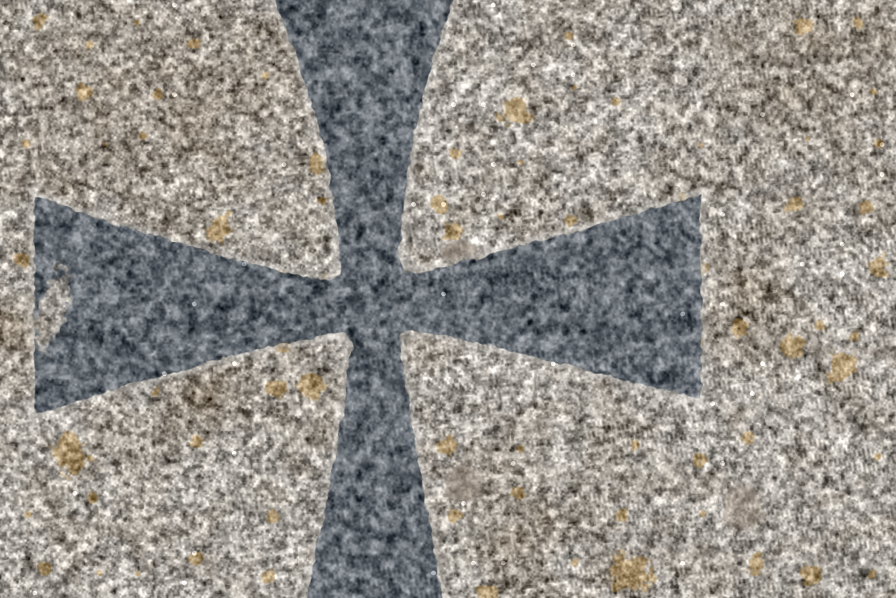
Reproduce this texture procedurally as a Shadertoy shader.

```glsl
// Weathered speckled granite with an inlaid flared cross of blue-grey stone and ochre lichen.
#define CENTRE vec2(0.625, 0.492)
#define GRAIN 84.0
#define STONE_CONTRAST 0.76
#define INLAY_CONTRAST 0.56
#define FILLET 0.032
#define RIM_WIDTH 0.014
#define LICHEN_CELLS 10.0
#define LICHEN_DENSITY 0.5
#define STONE_TONE vec3(0.684, 0.666, 0.640)
#define INLAY_TONE vec3(0.415, 0.440, 0.465)
#define LICHEN_TONE vec3(0.67, 0.54, 0.32)
#define SOIL_TONE vec3(0.555, 0.505, 0.440)

float hash(vec2 p) {
    return fract(sin(dot(p, vec2(127.1, 311.7))) * 43758.5453);
}

float noise(vec2 p) {
    vec2 i = floor(p), f = fract(p);
    f = f * f * (3.0 - 2.0 * f);
    return mix(mix(hash(i), hash(i + vec2(1, 0)), f.x),
               mix(hash(i + vec2(0, 1)), hash(i + vec2(1, 1)), f.x), f.y);
}

// Octaves on rotated grids, centred on zero.
float speckle(vec2 p, float fade) {
    float sum = 0.0, amp = 0.5;
    for (int i = 0; i < 3; i++) {
        sum += amp * (noise(p) - 0.5);
        p = mat2(1.36, 1.12, -1.12, 1.36) * p + 17.3;
        amp *= fade;
    }
    return sum;
}

// Arm along q.x: half widths and spreads are (lower, upper) across q.y.
float flare(vec2 q, float len, float overlap, vec2 halfWidth, vec2 spread, float bend) {
    vec2 w = halfWidth + spread * pow(max(q.x, 0.0) / len, bend);
    float side = max(q.y - w.y, -q.y - w.x);
    return max(side, max(q.x - len, -q.x - overlap));
}

float smoothMin(float a, float b, float k) {
    float h = max(k - abs(a - b), 0.0) / k;
    return min(a, b) - 0.25 * k * h * h;
}

float crossDistance(vec2 p) {
    vec2 c = p - CENTRE;
    float top = flare(c.yx, 0.56, 0.02, vec2(0.055, 0.039), vec2(0.135, 0.114), 2.0);
    float base = flare(vec2(-c.y, c.x), 0.55, 0.02, vec2(0.029, 0.039), vec2(0.097, 0.090), 1.3);
    float left = flare(vec2(-c.x - 0.059, c.y), 0.508, 0.075, vec2(0.049, 0.035), vec2(0.137, 0.145), 1.2);
    float right = flare(vec2(c.x - 0.049, c.y), 0.498, 0.075, vec2(0.039, 0.047), vec2(0.121, 0.135), 1.1);
    return smoothMin(min(top, base), min(left, right), FILLET);
}

// Soft elliptical mask with a ragged border.
float blob(vec2 p, vec2 centre, vec2 radius, float rag) {
    return 1.0 - smoothstep(0.75, 1.15, length((p - centre) / radius) + rag);
}

// Small hashed lichen spots, one per occupied cell.
float scatteredLichen(vec2 p, float rag) {
    vec2 cell = floor(p * LICHEN_CELLS);
    vec2 spot = 0.25 + 0.5 * vec2(hash(cell + 3.1), hash(cell + 8.7));
    float size = mix(0.05, 0.17, pow(hash(cell + 21.4), 2.0));
    float present = step(hash(cell + 5.9), LICHEN_DENSITY);
    return present * blob(fract(p * LICHEN_CELLS), spot, vec2(size), rag);
}

// Larger lichen patches: centre and radius.
float largeLichen(vec2 p, float rag) {
    vec3 patches[9] = vec3[9](
        vec3(0.120, 0.243, 0.030), vec3(0.862, 0.815, 0.024), vec3(1.406, 0.385, 0.024),
        vec3(1.050, 0.040, 0.034), vec3(0.370, 0.618, 0.022), vec3(0.757, 0.615, 0.016),
        vec3(1.323, 0.421, 0.020), vec3(0.518, 0.352, 0.022), vec3(0.815, 0.002, 0.018));
    float mask = 0.0;
    for (int i = 0; i < 9; i++)
        mask = max(mask, blob(p, patches[i].xy, vec2(patches[i].z), rag));
    return mask;
}

// Broad soil stains: centre, radius and strength.
float stains(vec2 p) {
    vec4 areas[8] = vec4[8](
        vec4(0.18, 0.82, 0.22, 0.40), vec4(0.42, 0.84, 0.13, 0.40),
        vec4(1.38, 0.90, 0.17, 0.50), vec4(1.27, 0.49, 0.06, 0.85),
        vec4(0.01, 0.44, 0.06, 0.90), vec4(0.35, 0.33, 0.06, 0.80),
        vec4(0.23, 0.27, 0.06, 0.60), vec4(0.86, 0.12, 0.09, 0.45));
    float sum = 0.0;
    for (int i = 0; i < 8; i++) {
        vec2 q = (p - areas[i].xy) / areas[i].z;
        sum += areas[i].w * exp(-dot(q, q));
    }
    return sum;
}

void mainImage(out vec4 fragColor, in vec2 fragCoord) {
    vec2 p = fragCoord / iResolution.y;
    float aa = 1.2 / iResolution.y;
    float rag = 1.6 * speckle(p * 65.0, 0.7);
    float grain = speckle(p * GRAIN, 0.95);

    // Pale stone: grains, soil stains and dark pits.
    vec3 stone = STONE_TONE + STONE_CONTRAST * grain * vec3(1.0, 0.99, 0.97);
    float soil = stains(p) + 0.9 * speckle(p * 17.0, 0.8) + 0.12;
    stone = mix(stone, SOIL_TONE + 0.62 * grain, 0.75 * clamp(soil, 0.0, 1.0));
    stone -= 0.15 * smoothstep(0.66, 0.86, noise(p * 105.0 + 31.0));

    // Lichen and worn pebbles.
    float lichen = max(scatteredLichen(p, rag), largeLichen(p, rag));
    stone = mix(stone, LICHEN_TONE + 0.45 * grain, 0.6 * lichen);
    float pebble = blob(p, vec2(0.768, 0.580), vec2(0.032, 0.018), 0.2 * rag);
    pebble = max(pebble, blob(p, vec2(0.773, 0.190), vec2(0.030), 0.2 * rag));
    pebble = max(pebble, 0.8 * blob(p, vec2(1.242, 0.150), vec2(0.036), 0.3 * rag));
    stone = mix(stone, vec3(0.61, 0.56, 0.51) + 0.25 * grain, 0.75 * pebble);

    // Inlay: clustered dark and pale crystals.
    float crystal = speckle(p * 78.0 + 50.0, 0.85);
    vec3 inlay = INLAY_TONE + INLAY_CONTRAST * crystal * vec3(1.0, 0.99, 0.96);
    inlay -= 0.11 * smoothstep(0.55, 0.80, noise(p * 72.0 + 9.0));

    // Chipped left end, pale rim and final join.
    float d = crossDistance(p) + 0.010 * speckle(p * 45.0, 0.8);
    float chip = blob(p, vec2(0.088 + 0.2 * (p.y - 0.48), 0.48), vec2(0.026, 0.075), 0.7 * rag);
    float rim = smoothstep(-aa, aa, d) * (1.0 - smoothstep(0.3 * RIM_WIDTH, RIM_WIDTH, d));
    stone = mix(stone, vec3(0.75, 0.735, 0.71) + 0.4 * grain, 0.65 * rim);
    float inside = (1.0 - smoothstep(-aa, aa, d)) * (1.0 - 0.9 * chip);
    vec3 colour = mix(stone, inlay, inside);

    // Rare mica glints.
    vec2 glintCell = floor(p * 60.0);
    float glint = step(0.988, hash(glintCell + 61.0));
    colour += 0.3 * glint * blob(fract(p * 60.0), vec2(0.5), vec2(0.25), 0.0);
    fragColor = vec4(clamp(colour, 0.0, 1.0), 1.0);
}
```
